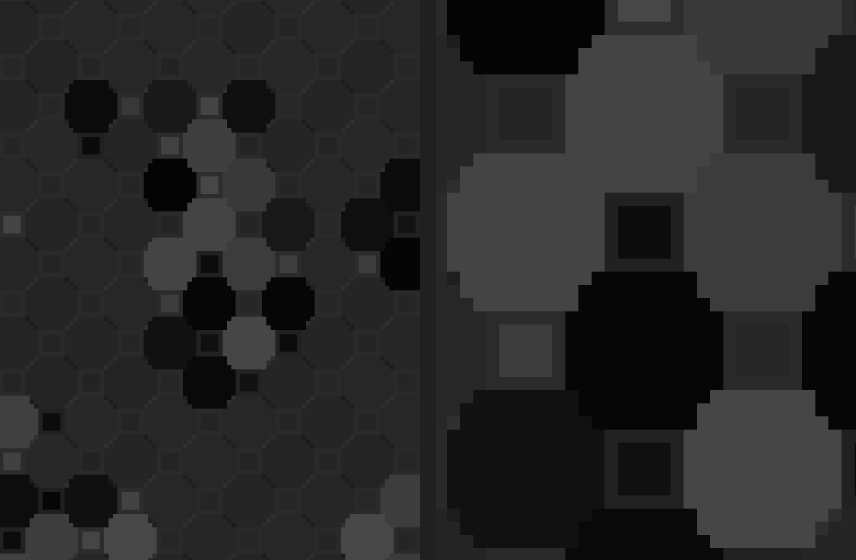
Left: the whole. Right: its middle third, enlarged.
Reproduce this pattern procedurally as a Shadertoy shader.

```glsl
// Dark floor of octagons with small squares between them, drawn in coarse blocks.
// A checkerboard of cells gives the truncated square tiling; a noise mask gathers
// odd light and dark tiles into clusters, and faint bevels follow the plain joints.

#define CELLS_ACROSS 10.64
#define BLOCKS_PER_CELL 9.0
#define GRID_OFFSET vec2(0.195, -0.19)
#define BASE_TONE 0.149
#define TONE_RANGE 0.135
#define PLAIN_VARIATION 0.014
#define BEVEL 0.034
#define RIM 0.014
#define CLUSTER_SIZE 2.6
#define CLUSTER_LEVEL 0.57
#define SEED 17.0
#define SAMPLES 3

float hash(vec2 p) {
    vec3 q = fract(vec3(p.xyx + SEED) * 0.1031);
    q += dot(q, q.yzx + 33.33);
    return fract((q.x + q.y) * q.z);
}

float valueNoise(vec2 p) {
    vec2 i = floor(p), f = fract(p);
    f = f * f * (3.0 - 2.0 * f);
    return mix(mix(hash(i), hash(i + vec2(1, 0)), f.x),
               mix(hash(i + vec2(0, 1)), hash(i + vec2(1, 1)), f.x), f.y);
}

// x: tone of the tile, y: 1 when it is an odd light or dark one
vec2 tileTone(vec2 cell) {
    float cluster = valueNoise(cell / CLUSTER_SIZE + 40.0);
    float odd = step(CLUSTER_LEVEL, cluster) * step(0.12, hash(cell + 71.0));
    float swing = 2.0 * hash(cell + 123.0) - 1.0;
    float strong = sign(swing) * mix(0.3, 1.0, sqrt(abs(swing)));
    float plain = PLAIN_VARIATION * (hash(cell + 211.0) - 0.5);
    return vec2(BASE_TONE + mix(plain, TONE_RANGE * strong, odd), odd);
}

float floorTone(vec2 gridPos) {
    // Snap to blocks, then find the cell and the block's place in it
    vec2 block = floor(gridPos * BLOCKS_PER_CELL + 0.5);
    vec2 cell = floor(block / BLOCKS_PER_CELL);
    vec2 local = block - (cell + 0.5) * BLOCKS_PER_CELL;
    bool squareCell = mod(cell.x + cell.y, 2.0) > 0.5;
    float reach = max(abs(local.x), abs(local.y));

    // Small square with a one-block rim
    if (squareCell && reach < BLOCKS_PER_CELL / 3.0) {
        vec2 tile = tileTone(cell);
        float rim = step(2.0, reach);
        float rimTone = mix(BASE_TONE + RIM, mix(BASE_TONE, tile.x, 0.2), tile.y);
        return mix(tile.x - 0.004, rimTone, rim);
    }

    // Outside the square, step to the octagon on the nearer side
    if (squareCell) {
        vec2 side = abs(local.x) > abs(local.y)
            ? vec2(sign(local.x), 0.0) : vec2(0.0, sign(local.y));
        cell += side;
        local -= side * BLOCKS_PER_CELL;
    }
    vec2 tile = tileTone(cell);

    // Slanted joints: rising ones catch light, falling ones are shaded
    float joint = step(BLOCKS_PER_CELL - 0.5, abs(local.x) + abs(local.y));
    float slant = sign(local.x * local.y);
    return tile.x + BEVEL * joint * slant * (1.0 - tile.y);
}

void mainImage(out vec4 fragColor, in vec2 fragCoord) {
    float tone = 0.0;
    // Average samples inside the pixel to smooth block edges
    for (int j = 0; j < SAMPLES; j++) {
        for (int i = 0; i < SAMPLES; i++) {
            vec2 jitter = (vec2(i, j) + 0.5) / float(SAMPLES) - 0.5;
            vec2 pos = fragCoord + jitter;
            pos.y = iResolution.y - pos.y;
            tone += floorTone(pos / iResolution.x * CELLS_ACROSS + GRID_OFFSET);
        }
    }
    tone /= float(SAMPLES * SAMPLES);
    fragColor = vec4(vec3(clamp(tone, 0.0, 1.0)), 1.0);
}
```
